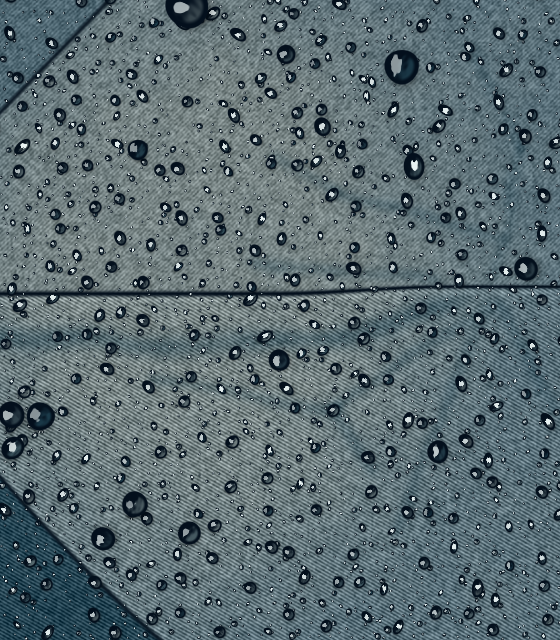
This texture is drawn by a Shadertoy shader. Its source:

```glsl
// Water beads on a seamed, creased twill cloth. Tint gradients, soft creases
// and fine diagonal ribs form the cloth; hashed grids scatter beads of three
// sizes over it, and a few large beads anchor the layout.

const vec3 CLOTH_WARM = vec3(0.475, 0.525, 0.525);
const vec3 CLOTH_COOL = vec3(0.345, 0.435, 0.475);
const vec3 TEAL = vec3(0.11, 0.24, 0.30);
const vec3 INK = vec3(0.012, 0.06, 0.11);
const vec3 GLINT = vec3(0.91, 0.95, 0.95);
const float RIB_PITCH = 0.005;
const float RIB_DEPTH = 0.125;
const float GRAIN_DEPTH = 0.17;
const float SEAM_WIDTH = 0.0038;
const float CREASE_WIDTH = 0.011;
const float CREASE_DEPTH = 0.27;

// Large beads: centre and radius
const vec3 LARGE[15] = vec3[15](
  vec3(.293, .990, .034), vec3(.627, .896, .027), vec3(.647, .740, .021),
  vec3(.504, .802, .015), vec3(.447, .915, .015), vec3(.215, .766, .016),
  vec3(.822, .580, .019), vec3(.436, .437, .017), vec3(.018, .352, .021),
  vec3(.063, .350, .022), vec3(.020, .300, .019), vec3(.684, .294, .018),
  vec3(.211, .212, .020), vec3(.161, .158, .019), vec3(.296, .167, .018));

// Creases: start and end
const vec4 CREASES[10] = vec4[10](
  vec4(.40, .59, .68, .563), vec4(.43, .75, .52, .70), vec4(.52, .70, .78, .63),
  vec4(.775, .57, .815, .77), vec4(.815, .77, .74, .92), vec4(.24, .41, .52, .362),
  vec4(.52, .362, .76, .52), vec4(.52, .362, .58, .27), vec4(.78, .52, .86, .37),
  vec4(.75, .50, .62, .17));

vec3 hash3(vec2 p) {
  vec3 q = fract(p.xyx * vec3(0.1031, 0.1030, 0.0973));
  q += dot(q, q.yxz + 33.33);
  return fract((q.xxy + q.yzz) * q.zyx);
}

float noise(vec2 p) {
  vec2 i = floor(p), f = fract(p);
  f = f * f * (3.0 - 2.0 * f);
  return mix(mix(hash3(i).x, hash3(i + vec2(1, 0)).x, f.x),
             mix(hash3(i + vec2(0, 1)).x, hash3(i + 1.0).x, f.x), f.y);
}

float bell(float d, float width) { return exp(-d * d / (width * width)); }

float segment(vec2 p, vec2 a, vec2 b) {
  vec2 ab = b - a;
  return length(p - a - ab * clamp(dot(p - a, ab) / dot(ab, ab), 0.0, 1.0));
}

vec3 cloth(vec2 p) {
  float seam = p.y - 0.541 - 0.011 * smoothstep(0.43, 0.70, p.x);
  float lowSeam = (p.y - 0.255 + 1.15 * p.x - 0.52 * p.x * p.x) / 1.45;
  float topSeam = (p.y - 0.824 - 1.03 * p.x) / 1.44;
  float upper = smoothstep(-0.002, 0.002, seam);
  float blotch = mix(noise(p * 5.0), noise(p * 23.0), 0.5);

  // Broad tint: warm at the left centre, cool at the borders
  float cool = smoothstep(0.15, 0.62, length((p - vec2(0.30, 0.57)) * vec2(1.0, 0.85)));
  vec3 col = mix(CLOTH_WARM, CLOTH_COOL, clamp(cool + 0.4 * (blotch - 0.5), 0.0, 1.0));

  // Creases and the wide fold below the seam
  vec2 w = p + 0.012 * (vec2(noise(p * 14.0), noise(p * 14.0 + 40.0)) - 0.5);
  float bandY = 0.466 + 0.075 * smoothstep(0.50, 0.76, w.x) + 0.006 * sin(w.x * 17.0);
  float fold = 0.42 * bell(w.y - bandY, 0.018) * (1.0 - smoothstep(0.68, 0.80, w.x));
  for (int i = 0; i < 10; i++)
    fold += CREASE_DEPTH * bell(segment(w, CREASES[i].xy, CREASES[i].zw), CREASE_WIDTH);
  col = mix(col, TEAL, clamp(fold * (0.6 + 0.8 * blotch), 0.0, 0.8));

  // Side panels beyond the slanting seams
  float ripple = 0.5 + 0.5 * sin(lowSeam * 110.0 + blotch * 5.0);
  vec3 lowPanel = mix(TEAL, CLOTH_COOL, 0.08 + 0.22 * ripple * blotch);
  col = mix(lowPanel, col, smoothstep(-0.003, 0.003, lowSeam));
  col = mix(col, mix(CLOTH_COOL, TEAL, 0.16), smoothstep(-0.003, 0.003, topSeam));

  // Twill ribs, shallower above the seam, over a woven grain
  vec2 ribDir = mix(vec2(0.50, 0.87), vec2(-0.70, 0.72), upper);
  float rib = sin(6.2832 * (dot(p, ribDir) / RIB_PITCH + 0.5 * blotch));
  float grain = noise(p * 330.0) + 0.6 * noise(p * 170.0 + 9.0) - 0.8;
  col += (0.3 + 1.4 * col.g) * (RIB_DEPTH * rib * mix(1.0, 0.4, upper) + GRAIN_DEPTH * grain);

  // Seam grooves and raised edges
  float thick = SEAM_WIDTH * mix(1.15, 0.75, smoothstep(0.4, 0.7, p.x));
  float groove = max(bell(seam, thick), 0.87 * bell(min(abs(lowSeam), abs(topSeam)), SEAM_WIDTH));
  col += 0.07 * (bell(seam + 0.009, 0.004) + bell(lowSeam - 0.008, 0.004));
  return mix(col, INK, groove);
}

// One bead: wobbly outline, dark rim, streaked lens and ragged glint
void bead(inout vec3 col, vec2 d, float r, float stretch, vec3 rnd) {
  if (dot(d, d) > 9.0 * r * r) return;
  float aa = 0.8 / iResolution.y;
  float turn = (rnd.x - 0.5) * 2.4;
  vec2 u = d / r, q = mat2(cos(turn), sin(turn), -sin(turn), cos(turn)) * u;
  q.x *= 1.0 + stretch * rnd.y * rnd.y;
  q.x += 0.25 * (rnd.z - 0.5) * q.y * q.y;
  float edge = length(q) - 1.0;
  col *= 1.0 - 0.25 * exp(-5.0 * max(length(q + vec2(-0.12, 0.15)) - 0.9, 0.0));

  float rough = noise(q * vec2(5.0, 2.5) + rnd.xy * 50.0);
  float away = dot(u, vec2(0.60, -0.45)) + 0.5 * (rough - 0.5);
  float glow = smoothstep(-0.25, 0.5, away) * (1.0 - smoothstep(-0.40, -0.15, edge));
  vec3 body = mix(INK, mix(TEAL, CLOTH_WARM, rnd.z), glow * (0.4 + 0.6 * rnd.x));
  vec2 spot = u - vec2(0.5 * rnd.y - 0.45, 0.25 * rnd.x - 0.07);
  spot *= vec2(1.2, 0.7 + rnd.z * 0.7);
  float size = 0.16 + 0.32 * rough;
  float glint = 1.0 - smoothstep(size, size + max(0.10, aa / r), length(spot));
  body = mix(body, GLINT, glint * (0.5 + 0.5 * rnd.y));
  col = mix(col, body, 1.0 - smoothstep(-aa, aa, edge * r));
}

// Jittered grid of beads; presence is the chance that a cell holds one
void scatter(inout vec3 col, vec2 p, float cell, vec2 radii, float presence, float seed) {
  for (int k = 0; k < 9; k++) {
    vec2 id = floor(p / cell) + vec2(k % 3 - 1, k / 3 - 1);
    vec3 place = hash3(id + seed), look = hash3(id + seed + 71.7);
    if (place.z > presence) continue;
    vec2 centre = (id + 0.5 + 0.8 * (place.xy - 0.5)) * cell;
    bead(col, p - centre, mix(radii.x, radii.y, look.x * look.y), 0.8, look.zxy);
  }
}

void mainImage(out vec4 fragColor, in vec2 fragCoord) {
  vec2 p = fragCoord / iResolution.y;
  vec3 col = cloth(p);
  scatter(col, p, 0.016, vec2(0.0014, 0.0042), 0.66, 13.0);
  scatter(col, p, 0.033, vec2(0.0040, 0.0090), 0.62, 47.0);
  scatter(col, p, 0.054, vec2(0.0085, 0.0155), 0.82, 89.0);
  for (int i = 0; i < 15; i++)
    bead(col, p - LARGE[i].xy, LARGE[i].z, 0.3, hash3(LARGE[i].xy * 97.0));
  fragColor = vec4(clamp(col, 0.0, 1.0), 1.0);
}
```
